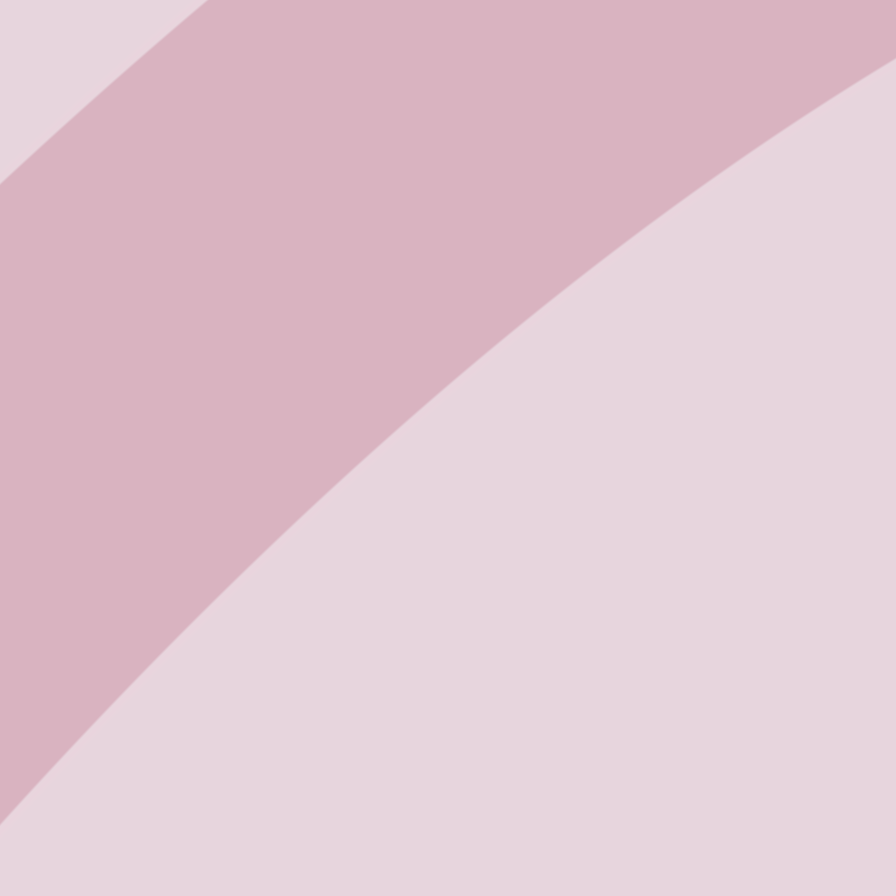
Reproduce this background procedurally as a WebGL 1 fragment shader.

```glsl
precision highp float;
// A broad dusty-pink band sweeps diagonally over a pale pink ground.
// Each border is a parabola; its height difference is divided by the
// slope length to give a distance, which is then smoothed into a mask.

uniform vec2 u_resolution;

const vec3 PALE_PINK = vec3(0.906, 0.835, 0.867);
const vec3 DUSTY_PINK = vec3(0.851, 0.702, 0.753);
const vec3 RIM_PINK = vec3(0.922, 0.831, 0.867);

// Border heights as (start, slope, bend): start + slope * x + bend * x * x
const vec3 LOWER_BORDER = vec3(0.0794, 1.1066, -0.2511);
const vec3 UPPER_BORDER = vec3(0.7943, 0.9300, -0.1840);

const float EDGE_SOFTNESS = 0.0018;
const float RIM_OFFSET = 0.006;
const float RIM_WIDTH = 0.004;
const float RIM_STRENGTH = 0.5;

// Approximate signed distance to a parabola, positive above it
float distanceAbove(vec2 p, vec3 border) {
  float height = border.x + p.x * (border.y + p.x * border.z);
  float slope = border.y + 2.0 * border.z * p.x;
  return (p.y - height) / sqrt(1.0 + slope * slope);
}

void main() {
  vec2 p = gl_FragCoord.xy / u_resolution;

  // Inside the band the distance is positive
  float band = min(distanceAbove(p, LOWER_BORDER),
                   -distanceAbove(p, UPPER_BORDER));

  // Faint lighter rim on the pale side of both borders
  float rimPosition = (band + RIM_OFFSET) / RIM_WIDTH;
  float rim = RIM_STRENGTH * exp(-rimPosition * rimPosition);
  vec3 ground = mix(PALE_PINK, RIM_PINK, rim);

  // Keep the edge at least a pixel wide on small canvases
  float softness = max(EDGE_SOFTNESS, 0.7 / min(u_resolution.x, u_resolution.y));
  float coverage = smoothstep(-softness, softness, band);

  gl_FragColor = vec4(mix(ground, DUSTY_PINK, coverage), 1.0);
}
```
